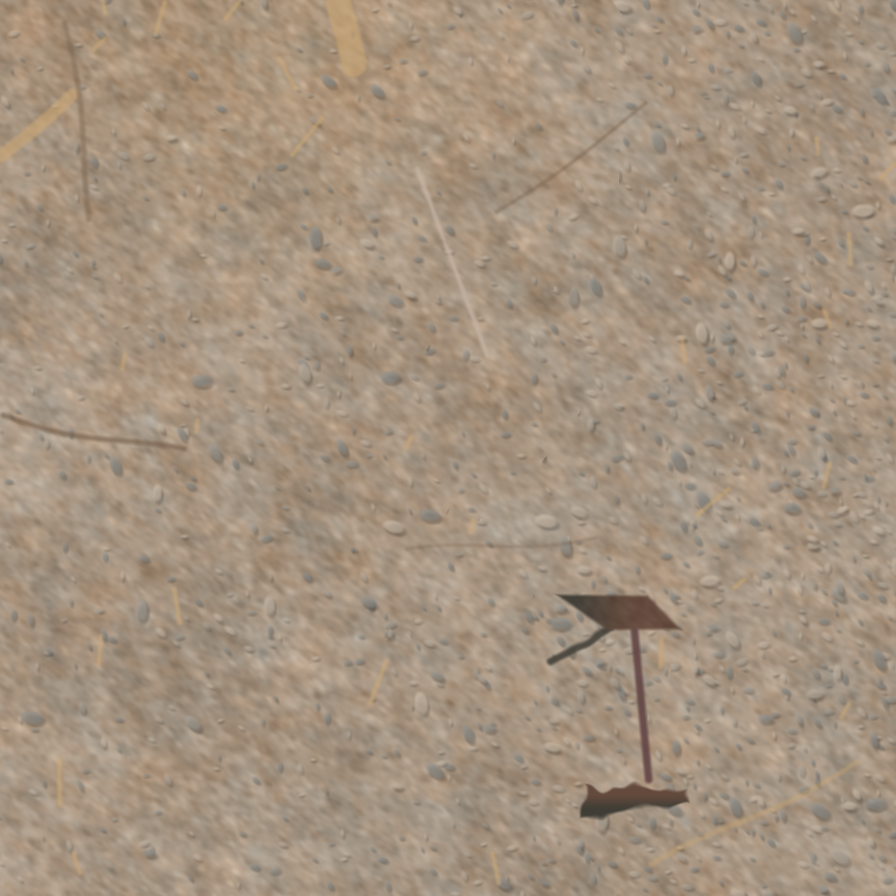
Reproduce this texture procedurally as a Shadertoy shader.

```glsl
const vec3 SOIL = vec3(0.648, 0.579, 0.505);
const vec3 WARM_SOIL = vec3(0.70, 0.59, 0.47);
const vec3 BLUE_STONE = vec3(0.54, 0.54, 0.52);
const vec3 PALE_STONE = vec3(0.76, 0.70, 0.63);
const vec3 STRAW = vec3(0.80, 0.66, 0.46);
const vec3 PALE_STRAW = vec3(0.77, 0.70, 0.64);
const vec3 TWIG = vec3(0.45, 0.36, 0.28);
const vec3 PLATE_COOL = vec3(0.25, 0.24, 0.21);
const vec3 PLATE_WARM = vec3(0.39, 0.29, 0.24);
const vec3 POST = vec3(0.38, 0.27, 0.27);
const float BLUR = 0.0028;
const float GRAIN_TILT = -0.65;
const int STRAW_COUNT = 26;

vec2 hash2(vec2 p) {
    vec3 q = fract(vec3(p.xyx) * vec3(0.1031, 0.1030, 0.0973));
    q += dot(q, q.yzx + 33.33);
    return fract((q.xx + q.yz) * q.zy);
}

mat2 turn(float a) {
    return mat2(cos(a), sin(a), -sin(a), cos(a));
}

// Cellular noise: soft bumps of random sign, one per cell
float speckle(vec2 p) {
    vec2 cell = floor(p);
    float sum = 0.0;
    for (int j = -1; j <= 1; j++)
    for (int i = -1; i <= 1; i++) {
        vec2 id = cell + vec2(i, j);
        vec2 d = p - id - hash2(id);
        float k = max(0.0, 1.0 - dot(d, d));
        sum += k * k * (2.0 * hash2(id + 71.7).x - 1.0);
    }
    return sum;
}

// Scattered stones with a lit body and a shadow at the lower right
void addStones(inout vec3 color, vec2 uv, float scale, float amount) {
    vec2 p = uv * scale;
    vec2 cell = floor(p);
    float soft = BLUR * scale;
    for (int j = -1; j <= 1; j++)
    for (int i = -1; i <= 1; i++) {
        vec2 id = cell + vec2(i, j) + scale;
        vec2 kind = hash2(id + 13.1);
        if (kind.x > amount) continue;
        vec2 shape = hash2(id + 47.3);
        vec2 d = p - (id - scale) - hash2(id);
        mat2 spin = turn(GRAIN_TILT + 2.0 * (shape.y - 0.5));
        vec2 stretch = vec2(0.75, 1.35);
        float radius = mix(0.14, 0.36, shape.x * shape.x);
        float body = length((d * spin) * stretch) - radius;
        float shade = length(((d - vec2(0.10, -0.16)) * spin) * stretch) - radius;
        color *= 1.0 - 0.20 * smoothstep(soft, -soft, shade);
        vec3 tone = mix(BLUE_STONE, PALE_STONE, smoothstep(0.25, 0.85, kind.y));
        tone += 0.12 * dot(d, vec2(-0.5, 0.8));
        color = mix(color, tone, 0.72 * smoothstep(soft, -soft, body));
    }
}

float segment(vec2 p, vec2 a, vec2 b) {
    vec2 e = b - a;
    return length(p - a - e * clamp(dot(p - a, e) / dot(e, e), 0.0, 1.0));
}

float stroke(vec2 p, vec2 a, vec2 b, float width) {
    return smoothstep(width + BLUR, width - BLUR, segment(p, a, b));
}

float edge(vec2 p, vec2 a, vec2 b) {
    vec2 e = normalize(b - a);
    return dot(p - a, vec2(-e.y, e.x));
}

// Convex quad, corners given clockwise
float quad(vec2 p, vec2 a, vec2 b, vec2 c, vec2 d) {
    float dist = max(max(edge(p, a, b), edge(p, b, c)), max(edge(p, c, d), edge(p, d, a)));
    return smoothstep(BLUR, -BLUR, dist);
}

void mainImage(out vec4 fragColor, in vec2 fragCoord) {
    vec2 uv = fragCoord / iResolution.xy;
    vec2 grain = (uv * turn(GRAIN_TILT)) * vec2(0.7, 1.2);

    // Soil: broad patches, then grain at falling sizes
    float tone = 0.010 * sin(7.0 * uv.x + 3.0 * sin(5.0 * uv.y)) + 0.022 * speckle(uv * 13.0);
    tone += 0.030 * speckle(grain * 42.0) + 0.045 * speckle(grain * 100.0 + 9.0);
    tone += 0.036 * speckle(grain * 175.0 + 31.0);
    float hue = speckle(uv * 24.0 + 5.0) + speckle(grain * 85.0 + 60.0);
    float warmth = exp(-14.0 * dot(uv - vec2(0.30, 0.97), uv - vec2(0.30, 0.97)));
    vec3 color = mix(SOIL, WARM_SOIL, 0.6 * warmth) + tone;
    color += hue * vec3(0.012, -0.003, -0.014);

    // Gravel, thicker towards the right
    float gravel = smoothstep(0.35, 0.95, uv.x + 0.12 * sin(6.0 * uv.y));
    addStones(color, uv, 75.0, 0.10 + 0.22 * gravel);
    addStones(color, uv, 38.0, 0.05 + 0.18 * gravel);

    // Loose straw bits, and longer stalks bent by a slow wave
    for (int i = 0; i < STRAW_COUNT; i++) {
        vec2 seed = hash2(vec2(i, 5.0));
        vec2 form = hash2(vec2(i, 19.0));
        vec2 reach = vec2(0.006 + 0.022 * form.x * form.x, 0.0) * turn(1.0 + 1.6 * form.y);
        color = mix(color, STRAW, 0.6 * stroke(uv, seed - reach, seed + reach, 0.0022));
    }
    vec2 bent = uv + 0.006 * sin(uv.yx * vec2(19.0, 23.0));
    color = mix(color, PALE_STRAW, 0.8 * stroke(uv, vec2(0.466, 0.811), vec2(0.544, 0.603), 0.0024));
    color = mix(color, STRAW, 0.6 * stroke(bent, vec2(0.0, 0.825), vec2(0.075, 0.90), 0.007));
    color = mix(color, STRAW, 0.6 * stroke(bent, vec2(0.378, 1.0), vec2(0.390, 0.93), 0.014));
    color = mix(color, STRAW, 0.4 * stroke(bent, vec2(0.73, 0.03), vec2(0.96, 0.15), 0.003));
    color = mix(color, TWIG, 0.6 * stroke(bent, vec2(0.0, 0.537), vec2(0.205, 0.493), 0.0028));
    color = mix(color, TWIG, 0.4 * stroke(bent, vec2(0.07, 0.98), vec2(0.105, 0.76), 0.003));
    color = mix(color, TWIG, 0.4 * stroke(bent, vec2(0.56, 0.765), vec2(0.715, 0.88), 0.0022));
    color = mix(color, TWIG, 0.3 * stroke(bent, vec2(0.46, 0.382), vec2(0.67, 0.402), 0.0018));

    // Dark stand: post, arm, upper plate and ragged foot
    vec2 ragged = uv + 0.006 * speckle(uv * 60.0);
    vec3 plate = mix(PLATE_COOL, PLATE_WARM, smoothstep(0.63, 0.71, uv.x)) + 0.4 * tone;
    color = mix(color, POST, 0.9 * stroke(uv, vec2(0.708, 0.297), vec2(0.724, 0.13), 0.0042));
    color = mix(color, PLATE_COOL, 0.85 * stroke(ragged, vec2(0.68, 0.298), vec2(0.615, 0.262), 0.004));
    color = mix(color, plate, quad(uv, vec2(0.622, 0.336), vec2(0.723, 0.335), vec2(0.759, 0.298), vec2(0.677, 0.297)));
    vec3 foot = mix(PLATE_COOL, PLATE_WARM, smoothstep(0.095, 0.115, uv.y));
    color = mix(color, foot, quad(ragged, vec2(0.651, 0.122), vec2(0.768, 0.121), vec2(0.766, 0.102), vec2(0.650, 0.090)));

    fragColor = vec4(clamp(color, 0.0, 1.0), 1.0);
}
```
